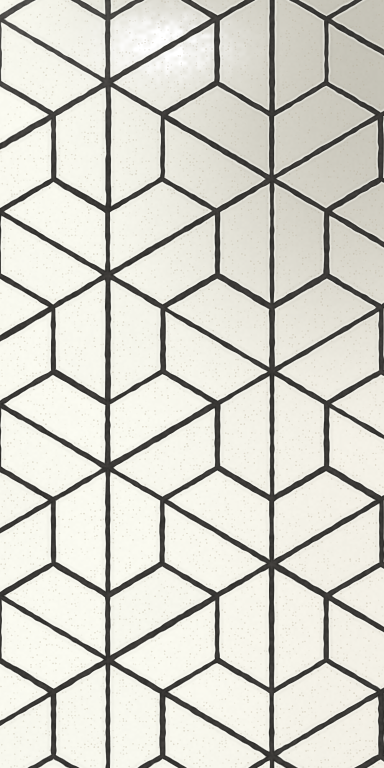
This pattern is drawn by a WebGL 2 fragment shader. Its source:

```glsl
#version 300 es
precision highp float;
// Glossy off-white half-hexagon tiles with dark grout. A hexagonal grid is
// three-coloured; each colour splits its hexagons along a different diagonal.
// Each tile is nudged a little, then speckled, edge-lit and softly shaded.

uniform vec2 u_resolution;
out vec4 fragColor;

// Lengths are fractions of the canvas height
const float SIDE = 0.0835;              // hexagon side
const float STRETCH = 0.984;            // horizontal scale of the grid
const vec2 ORIGIN = vec2(0.1406, 0.8086); // centre of one upright-split hexagon
const float GROUT_HALF = 0.0033;
const float TILE_SHIFT = 0.0007;        // laying error of each tile
const float EDGE_WOBBLE = 0.0007;
const float CORNER = 0.0018;            // rounding of the sharp corners
const float BEVEL = 0.0035;
const float SPECKLE_CELLS = 240.0;      // speckle cells per canvas height

const vec3 TILE_LIGHT = vec3(0.975, 0.975, 0.937);
const vec3 TILE_WARM = vec3(0.945, 0.93, 0.89);
const vec3 TILE_SHADE = vec3(0.775, 0.765, 0.72);
const vec3 TILE_RIM = vec3(0.985, 0.985, 0.96);
const vec3 SPECKLE = vec3(0.70, 0.66, 0.57);
const vec3 GROUT_DARK = vec3(0.14, 0.14, 0.13);
const vec3 GROUT_LIGHT = vec3(0.27, 0.26, 0.25);
const float PI = 3.14159;

float hash(vec2 p) {
  vec3 q = fract(vec3(p.xyx) * 0.1031);
  q += dot(q, q.yzx + 33.33);
  return fract((q.x + q.y) * q.z);
}

vec2 hash2(vec2 p) {
  return vec2(hash(p), hash(p + 57.3));
}

float noise(vec2 p) {
  vec2 i = floor(p), f = fract(p);
  f = f * f * (3.0 - 2.0 * f);
  return mix(mix(hash(i), hash(i + vec2(1, 0)), f.x),
             mix(hash(i + vec2(0, 1)), hash(i + vec2(1, 1)), f.x), f.y);
}

float smoothMin(float a, float b, float k) {
  float h = max(k - abs(a - b), 0.0) / k;
  return min(a, b) - h * h * k * 0.25;
}

// Distance inward from the joint line of the half-hexagon; outputs its key
float tileDistance(vec2 p, out vec2 key) {
  vec2 cell = vec2(sqrt(3.0), 3.0) * SIDE;
  vec2 c0 = round(p / cell), c1 = floor(p / cell) + 0.5;
  vec2 d0 = p - c0 * cell, d1 = p - c1 * cell;
  bool first = dot(d0, d0) < dot(d1, d1);
  vec2 centre = first ? c0 : c1;
  vec2 q = first ? d0 : d1;

  float kind = mod(round(centre.x - 3.0 * centre.y), 3.0);
  vec2 normal = vec2(cos(kind * PI / 3.0), sin(kind * PI / 3.0));
  float half_ = dot(q, normal) < 0.0 ? -1.0 : 1.0;
  key = centre * 2.0 + vec2(40.0 + half_ * 17.0, 90.0);

  q += (hash2(key) - 0.5) * 2.0 * TILE_SHIFT;
  vec2 a = abs(q);
  float rim = 0.5 * cell.x - max(a.x, 0.5 * a.x + 0.866 * a.y);
  return smoothMin(rim, half_ * dot(q, normal), CORNER);
}

// Faint tan pits, one at most per cell
float speckles(vec2 p) {
  vec2 g = p * SPECKLE_CELLS, i = floor(g);
  float r = length(fract(g) - 0.25 - 0.5 * hash2(i));
  return step(0.72, hash(i + 11.7)) * smoothstep(0.42, 0.1, r) * hash(i + 23.1);
}

void main() {
  vec2 uv = gl_FragCoord.xy / u_resolution;
  vec2 p = gl_FragCoord.xy / u_resolution.y;
  float px = 1.0 / u_resolution.y;

  vec2 key;
  float d = tileDistance((p - ORIGIN) / vec2(STRETCH, 1.0), key);
  d += (noise(p * 130.0) - 0.5) * 2.0 * EDGE_WOBBLE - GROUT_HALF;

  // Room light: grey to the upper right, slightly warm to the lower right
  float tone = hash(key + 5.0) - 0.5;
  float shade = smoothstep(0.15, 1.0, uv.x) * smoothstep(0.4, 0.85, uv.y);
  shade = clamp(shade * (1.0 + 0.25 * tone), 0.0, 1.0);
  vec3 tile = mix(TILE_LIGHT, TILE_WARM, 0.7 * smoothstep(0.3, 1.0, uv.x));
  tile = mix(tile, TILE_SHADE, shade);
  tile += 0.012 * tone + 0.012 * (noise(p * 300.0) - 0.5);

  // Grey reflection with a rippled window glare near the top
  float dull = exp(-dot((uv - vec2(0.46, 1.0)) * vec2(4.0, 11.0),
                        (uv - vec2(0.46, 1.0)) * vec2(4.0, 11.0)));
  vec2 g = (uv - vec2(0.43, 0.94)) * vec2(6.0, 22.0);
  float glare = exp(-dot(g, g)) * (0.6 + 0.8 * noise(p * 170.0));
  tile = mix(tile, TILE_SHADE, 0.6 * dull);
  tile = mix(tile, vec3(1.0), clamp(glare, 0.0, 1.0));

  // Surface pits and the pale rounded rim
  tile = mix(tile, SPECKLE, 0.35 * speckles(p));
  tile *= 1.0 - 0.025 * smoothstep(BEVEL, 0.0, abs(d - BEVEL));
  tile = mix(tile, TILE_RIM, 0.65 * smoothstep(BEVEL, 0.0, d));

  // Sandy grout, darker beside the tiles, hazed by the upper left light
  float grain = 0.6 * noise(p * 190.0) + 0.4 * noise(p * 420.0);
  float middle = smoothstep(0.0, -GROUT_HALF, d);
  vec3 grout = mix(GROUT_DARK, GROUT_LIGHT, clamp(0.2 + 0.5 * middle + 0.7 * (grain - 0.4), 0.0, 1.0));
  grout += 0.09 * smoothstep(0.7, 0.0, uv.x) * smoothstep(0.75, 1.0, uv.y);

  fragColor = vec4(mix(grout, tile, smoothstep(-0.75 * px, 0.75 * px, d)), 1.0);
}
```
